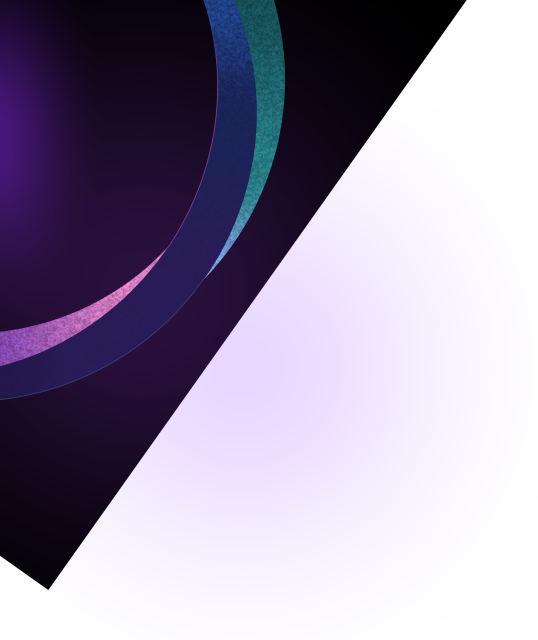
Write a WebGL 1 fragment shader that draws this background.

```glsl
precision highp float;
// Two interlocking grainy ribbons on a tilted dark panel, over a pale lilac glow.

uniform vec2 u_resolution;

// Layout, in units of canvas height
const vec2 PANEL_CORNER = vec2(0.0755, 0.0781);
const vec2 PANEL_DIR = vec2(0.5784, 0.8157);
const vec3 BACK_OUTER = vec3(-0.0039, 0.8763, 0.4492);   // centre, radius
const vec3 BACK_INNER = vec3(-0.0469, 0.9010, 0.4219);
const vec3 FRONT_OUTER = vec3(-0.0508, 0.8242, 0.4521);
const vec3 FRONT_INNER = vec3(-0.0990, 0.8516, 0.4382);
const float INNER_SKEW = 0.06;
const float RIM_WIDTH = 0.0013;

// Glows
const vec2 PALE_CENTRE = vec2(0.378, 0.427);
const float PALE_SIZE = 0.3125;
const vec2 PLUM_CENTRE = vec2(0.221, 0.544);
const float PLUM_SIZE = 0.378;
const vec2 VIOLET_CENTRE = vec2(-0.013, 0.805);
const vec2 VIOLET_SIZE = vec2(0.105, 0.20);

// Colours
const vec3 LILAC = vec3(0.908, 0.845, 1.0);
const vec3 PLUM = vec3(0.165, 0.065, 0.245);
const vec3 VIOLET = vec3(0.21, 0.065, 0.38);
const vec3 INDIGO = vec3(0.16, 0.105, 0.34);
const vec3 NAVY = vec3(0.095, 0.14, 0.34);
const vec3 BLUE = vec3(0.12, 0.25, 0.52);
const vec3 TEAL_DEEP = vec3(0.085, 0.31, 0.34);
const vec3 TEAL = vec3(0.15, 0.49, 0.52);
const vec3 SKY = vec3(0.48, 0.63, 0.88);
const vec3 ORCHID = vec3(0.50, 0.27, 0.68);
const vec3 PINK = vec3(0.84, 0.49, 0.74);
const vec3 RIM_PINK = vec3(0.55, 0.22, 0.55);
const vec3 RIM_BLUE = vec3(0.20, 0.34, 0.52);

const float GRAIN_SCALE = 420.0;
const float GRAIN_AMOUNT = 0.30;

float hash(vec2 p) {
    vec3 q = fract(vec3(p.xyx) * 0.1031);
    q += dot(q, q.yzx + 33.33);
    return fract((q.x + q.y) * q.z);
}

float noise(vec2 p) {
    vec2 i = floor(p);
    vec2 f = fract(p);
    f = f * f * (3.0 - 2.0 * f);
    return mix(mix(hash(i), hash(i + vec2(1.0, 0.0)), f.x),
               mix(hash(i + vec2(0.0, 1.0)), hash(i + 1.0), f.x), f.y);
}

// Signed distance to a circle, slightly flattened along a diagonal by skew
float disc(vec2 p, vec3 c, float skew) {
    vec2 q = p - c.xy;
    return sqrt(dot(q, q) - skew * q.x * q.y) - c.z;
}

float glow(vec2 q) {
    return max(exp(-dot(q, q)) - 0.06, 0.0) / 0.94;
}

float fill(float d) {
    float aa = 0.7 / u_resolution.y;
    return 1.0 - smoothstep(-aa, aa, d);
}

void main() {
    vec2 p = gl_FragCoord.xy / u_resolution.y;
    float grain = noise(p * GRAIN_SCALE) + 0.5 * noise(p * GRAIN_SCALE * 0.5) - 0.75;

    // Pale backdrop
    vec3 page = mix(vec3(1.0), LILAC, glow((p - PALE_CENTRE) / PALE_SIZE));

    // Dark panel
    vec3 panel = PLUM * glow((p - PLUM_CENTRE) / PLUM_SIZE);
    panel += VIOLET * glow((p - VIOLET_CENTRE) / VIOLET_SIZE);

    // Back ribbon: pink on the lower left, teal on the right
    float backOuter = disc(p, BACK_OUTER, 0.0);
    float back = max(backOuter, -disc(p, BACK_INNER, 0.0));
    vec3 teal = mix(TEAL, TEAL_DEEP, smoothstep(0.72, 1.0, p.y));
    teal = mix(SKY, teal, smoothstep(0.575, 0.72, p.y));
    vec3 pink = mix(ORCHID, PINK, smoothstep(-0.03, 0.22, p.x));
    vec3 backColor = mix(pink, teal, smoothstep(0.27, 0.31, p.x));
    backColor *= 1.0 + GRAIN_AMOUNT * grain;
    panel = mix(panel, backColor, fill(back));

    // Front ribbon with thin lit rims
    float outer = disc(p, FRONT_OUTER, 0.0);
    float inner = disc(p, FRONT_INNER, INNER_SKEW);
    vec3 front = mix(INDIGO, NAVY, smoothstep(0.55, 0.84, p.y));
    front = mix(front, BLUE, smoothstep(0.82, 1.0, p.y));
    front *= 0.85 + 0.15 * smoothstep(0.0, 0.12, p.x);
    front *= 1.0 + GRAIN_AMOUNT * grain * (0.2 + smoothstep(0.75, 0.95, p.y));
    float innerRim = fill(abs(inner) - RIM_WIDTH) * smoothstep(0.59, 0.63, p.y);
    float outerRim = fill(abs(outer) - RIM_WIDTH) * (1.0 - smoothstep(0.54, 0.58, p.y));
    front = mix(front, RIM_PINK, innerRim * (1.0 - smoothstep(0.85, 1.0, p.y)));
    front = mix(front, RIM_BLUE, outerRim * 0.7);
    panel = mix(panel, front, fill(max(outer, -inner)));

    // Panel outline
    vec2 q = p - PANEL_CORNER;
    float edge = max(dot(q, vec2(PANEL_DIR.y, -PANEL_DIR.x)), -dot(q, PANEL_DIR));
    gl_FragColor = vec4(mix(page, panel, fill(edge)), 1.0);
}
```
